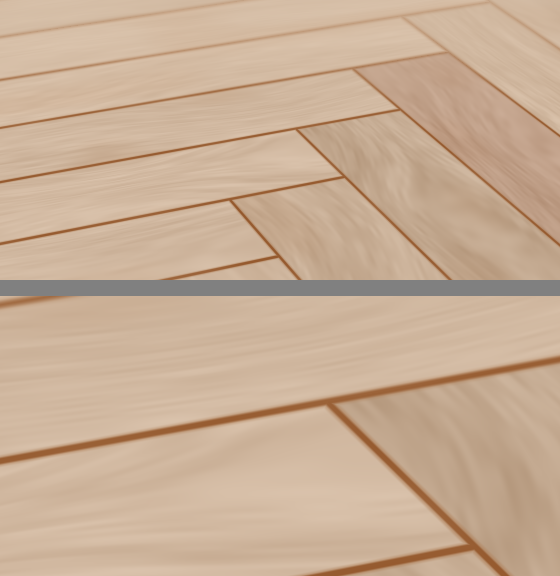
Top: the whole. Bottom: its middle third, enlarged.
Reproduce this texture procedurally as a WebGL 2 fragment shader.

```glsl
#version 300 es
precision highp float;
// Pale oak herringbone parquet seen in perspective. Each canvas point is projected
// onto the floor, where a staircase of unit cells sorts it into left or right planks;
// seams, grain and tone come from plank coordinates, and far parts lose focus.
#define PLANK_LENGTH 8.0
#define LONG_SEAM 0.019
#define CROSS_SEAM 0.011
#define FAR_BLUR 0.0085
#define GRAIN 0.055
#define TONE_SPREAD 0.030
#define OAK_LIGHT vec3(0.825, 0.728, 0.635)
#define OAK_DARK vec3(0.772, 0.670, 0.572)
#define OAK_ROSY vec3(0.750, 0.622, 0.530)
#define SEAM_DARK vec3(0.560, 0.315, 0.140)
#define SEAM_TAN vec3(0.690, 0.500, 0.345)
#define HAZE vec3(0.870, 0.790, 0.700)

uniform vec2 u_resolution;
out vec4 fragColor;

float hash(vec2 p) {
    vec3 q = fract(vec3(p.xyx) * 0.1031);
    q += dot(q, q.yzx + 33.33);
    return fract((q.x + q.y) * q.z);
}

float noise(vec2 p) {
    vec2 cell = floor(p), f = fract(p);
    f = f * f * (3.0 - 2.0 * f);
    return mix(mix(hash(cell), hash(cell + vec2(1, 0)), f.x),
               mix(hash(cell + vec2(0, 1)), hash(cell + vec2(1, 1)), f.x), f.y);
}

// Floor coordinates of a canvas point, in plank widths
vec2 toFloor(vec2 p) {
    mat3 floorToCanvas = mat3(0.3802, 0.0769, 0.0227,
                              0.1016, -0.1781, -0.0500,
                              1.2578, 0.7565, 1.0);
    vec3 q = inverse(floorToCanvas) * vec3(p, 1.0);
    return q.xy / q.z;
}

// Wood figure: x runs along the plank, y across it; result centred on zero
float woodGrain(vec2 p, float seed, float sharpness) {
    p += vec2(seed * 71.0, seed * 37.0);
    float bend = noise(p * vec2(0.55, 1.3)) - 0.5;
    p.y += bend * 0.55 + p.x * 0.035 * (seed - 0.5);
    float broad = noise(p * vec2(0.7, 5.0)) - 0.5;
    float streak = noise(p * vec2(1.6, 15.0)) - 0.5;
    float pores = noise(p * vec2(5.0, 34.0)) - 0.5;
    float rings = sin(p.y * 26.0 + bend * 9.0) * noise(p * vec2(0.8, 2.0));
    return broad * 0.7 + (streak * 0.65 + pores * 0.75 + rings * 0.16) * sharpness;
}

// Coverage of a seam of given half width, thinned out as blur exceeds it
float seamCover(float dist, float halfWidth, float blur) {
    float strength = min(1.0, 1.5 * halfWidth / blur);
    return strength * (1.0 - smoothstep(halfWidth - blur, halfWidth + blur, dist));
}

void main() {
    vec2 p = gl_FragCoord.xy / u_resolution.y;
    vec2 q = toFloor(p);
    vec2 slope = vec2(length(vec2(dFdx(q.x), dFdy(q.x))),
                      length(vec2(dFdx(q.y), dFdy(q.y))));

    // Sort the cell into a plank
    vec2 cell = floor(q), f = fract(q);
    float stair = mod(cell.x + cell.y, 2.0 * PLANK_LENGTH);
    bool isRight = stair < PLANK_LENGTH;
    float along = isRight ? stair + f.y : stair - PLANK_LENGTH + f.x;
    float across = isRight ? f.x : f.y;
    vec2 id = isRight ? vec2(cell.x, cell.y - stair) : vec2(cell.x - stair, cell.y) + 37.0;
    float seed = hash(id + 60.0);
    float sideDist = min(across, 1.0 - across);
    float endDist = min(along, PLANK_LENGTH - along);
    vec2 edge = isRight ? vec2(sideDist, endDist) : vec2(endDist, sideDist);

    // Plank tone: right planks cycle through rosy, light and greyer oak
    vec3 color = OAK_LIGHT;
    if (isRight) {
        float turn = mod(cell.x, 5.0);
        color = turn < 0.5 ? OAK_ROSY : turn < 2.5 ? mix(OAK_LIGHT, OAK_DARK, 0.3) : OAK_DARK;
    }
    color += TONE_SPREAD * (seed - 0.5);

    // Grain, softened away from the focal band
    float far = smoothstep(0.45, 1.05, p.y);
    float near = 1.0 - smoothstep(0.0, 0.22, p.y);
    float sharpness = 1.0 - 0.75 * far - 0.3 * near;
    float grain = woodGrain(vec2(along, across), seed, sharpness);
    color += grain * GRAIN * (isRight ? 1.35 : 1.0) * vec3(0.85, 1.0, 1.12);
    float stain = smoothstep(0.62, 0.9, noise(vec2(along * 0.8, across * 2.0) + seed * 90.0));
    color = mix(color, color * vec3(0.97, 0.94, 0.91), stain * 0.6);

    // Window light from the far left
    color = mix(color, HAZE, 0.38 * far * (1.0 - 0.25 * p.x));

    // Seams with a tan shoulder and a dark core
    float blur = 0.0016 + FAR_BLUR * far + 0.0012 * near;
    vec2 soft = slope * max(blur * u_resolution.y, 0.7);
    float core = max(seamCover(edge.x, CROSS_SEAM, soft.x), seamCover(edge.y, LONG_SEAM, soft.y));
    float shoulder = max(seamCover(edge.x, CROSS_SEAM * 1.9, soft.x * 1.5),
                         seamCover(edge.y, LONG_SEAM * 1.6, soft.y * 1.5));
    float wear = 0.75 + 0.25 * noise(q * 2.3 + 20.0);
    color = mix(color, SEAM_TAN, shoulder * 0.55);
    color = mix(color, mix(SEAM_DARK, SEAM_TAN, 0.15 + 0.6 * far), core * wear);

    fragColor = vec4(clamp(color, 0.0, 1.0), 1.0);
}
```
